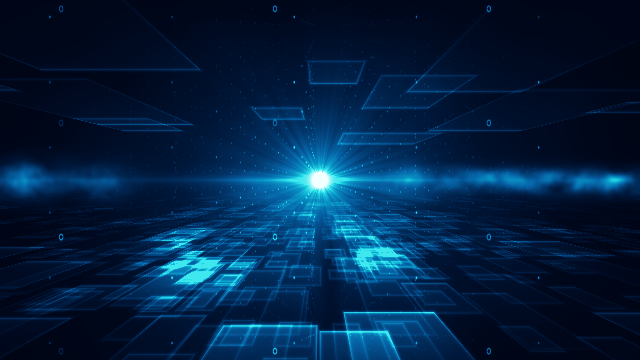
This background is drawn by a WebGL 2 fragment shader. Its source:

```glsl
#version 300 es
precision highp float;
// Glowing blue perspective space: glass panels, lattice of motes and a horizon flare.
uniform vec2 u_resolution;
out vec4 fragColor;

// Panels: left slope, right slope, far edge height, near edge height.
const vec4 FLOOR_PANELS[12] = vec4[12](
  vec4(.18, .86, .368, .7), vec4(0., .445, .421, .7), vec4(-.66, -.02, .405, .7),
  vec4(-1.17, -.84, .377, .7), vec4(-2.6, -1.8, .384, .7), vec4(-3.6, -2.8, .227, .3),
  vec4(-5., -4.1, .188, .22), vec4(2.92, 3.9, .171, .21), vec4(2.06, 2.6, .37, .43),
  vec4(-2.27, -1.73, .294, .36), vec4(.79, 1.22, .287, .37), vec4(.49, 1.12, .208, .27));
const vec4 CEILING_PANELS[11] = vec4[11](
  vec4(-2.53, -1.09, .306, .7), vec4(-.1, .38, .268, .33), vec4(.99, 2.28, .245, .7),
  vec4(.59, 1.5, .2, .29), vec4(2.2, 4.08, .137, .25), vec4(-4., -2.3, .154, .28),
  vec4(-4., -2.8, .137, .17), vec4(3.95, 5., .188, .215), vec4(-4., -3.37, .25, .265),
  vec4(-.95, -.26, .169, .2), vec4(.5, 2.6, .1, .13));

// Light levels from darkness to white.
const vec3 RAMP[8] = vec3[8](
  vec3(0., .005, .03), vec3(0., .03, .11), vec3(0., .1, .24), vec3(.01, .22, .43),
  vec3(.02, .39, .65), vec3(.04, .6, .79), vec3(.17, .9, .93), vec3(.95, 1., 1.));

vec3 lightColor(float level) {
  float x = clamp(level, 0., 6.999);
  int i = int(x);
  return mix(RAMP[i], RAMP[i + 1], fract(x));
}

vec2 hash2(vec2 p) {
  vec3 q = fract(p.xyx * vec3(.1031, .103, .0973));
  q += dot(q, q.yzx + 33.33);
  return fract((q.xx + q.yz) * q.zy);
}

float gradientNoise(vec2 p) {
  vec2 i = floor(p), f = fract(p), u = f * f * (3. - 2. * f), e = vec2(1, 0);
  float a = dot(hash2(i) * 2. - 1., f);
  float b = dot(hash2(i + e.xy) * 2. - 1., f - e.xy);
  float c = dot(hash2(i + e.yx) * 2. - 1., f - e.yx);
  float d = dot(hash2(i + 1.) * 2. - 1., f - 1.);
  return mix(mix(a, b, u.x), mix(c, d, u.x), u.y);
}

float blob(vec2 p, vec2 center, vec2 radius) {
  vec2 d = (p - center) / radius;
  return exp(-dot(d, d));
}

// Bright areas of the floor.
float floorHeat(vec2 p) {
  return 1.6 * blob(p, vec2(-.36, -.275), vec2(.15, .06)) + blob(p, vec2(-.38, -.17), vec2(.09, .035))
    + .7 * blob(p, vec2(.16, -.2), vec2(.09, .1));
}

// Rectangle on a plane whose sides converge at the origin; p.y is distance from the horizon.
float panel(vec2 p, vec4 q, float fill, float rim, float pixel) {
  float side = min(p.x - q.x * p.y, q.y * p.y - p.x);
  float d = min(side, min(p.y - q.z, q.w - p.y));
  float depth = max(p.y - q.z, 0.);
  float body = smoothstep(-pixel, pixel, d) * exp(-depth * 5.);
  return body * fill + rim * exp(-depth * 6. - abs(d) / (.0014 + .004 * p.y));
}

// One layer of randomly sized tiles on the floor.
float tileLayer(vec2 p, float seed, vec2 size, float fadeEnd, float spread, float pixel) {
  vec2 shift = seed * vec2(.37, .61);
  vec2 cell = floor((vec2(p.x, 1.) / p.y + shift) / size);
  vec2 r = hash2(cell + seed * 17.3), t = hash2(cell + seed * 31.7 + 5.);
  vec2 low = (cell + .05 + .3 * r) * size - shift;
  vec2 high = low + size * (.35 + .28 * t);
  vec4 q = vec4(low.x, high.x, 1. / high.y, 1. / max(low.y, .5));
  float y = .5 * (q.z + min(q.w, .5));
  vec2 center = vec2(.5 * (q.x + q.y) * y, -y);
  float heat = floorHeat(center);
  float density = spread * (.14 + .5 * exp(-pow(center.x / .45, 2.))) + .5 * min(heat, 1.2);
  float shown = step(fract(r.x * 7.1 + t.y * 3.7), density);
  float fade = smoothstep(.3 * fadeEnd, fadeEnd, p.y);
  return shown * fade * panel(p, q, .25 + .5 * heat, 1.1 + .6 * heat, pixel);
}

// Nested lattice of small rings and dots receding to the origin.
float motes(vec2 p, float pixel) {
  float sum = 0.;
  for (int i = 0; i < 10; i++) {
    float scale = 1. / (1. + .75 * float(i));
    vec2 period = vec2(.594, .317) * scale;
    vec2 q = (p - vec2(-.125, .1585) * scale) / period;
    vec2 d = (fract(q + .5) - .5) * period;
    float radius = .0075 * scale;
    float ring = length(d / vec2(.65, 1.)) - radius;
    float shape = i == 0 ? abs(ring) - .002 : ring + radius * .15;
    float glow = .45 + .55 * hash2(floor(q + .5) + float(i) * 9.).x;
    float reach = i < 2 ? 1. : exp(-dot(p, p) * 4.);
    sum += glow * reach * (1. - smoothstep(-pixel, pixel, shape));
  }
  return sum;
}

float flare(vec2 p) {
  float r = length(p);
  vec2 direction = p / max(r, .001);
  float rays = gradientNoise(direction * 9.) + .7 * gradientNoise(direction * 23.);
  float streak = 2.4 * exp(-abs(p.y) / .007 - abs(p.x) / .16);
  return 3.9 * exp(-r / .085) + streak + 1.3 * rays * exp(-r / .14);
}

float horizonGlow(vec2 p) {
  float mist = 2.6 * blob(p, vec2(-.83, 0), vec2(.13, .055)) + 1.6 * blob(p, vec2(-.6, -.005), vec2(.08, .05));
  mist += 1.2 * blob(p, vec2(.24, -.01), vec2(.07, .05)) + 1.9 * blob(p, vec2(.5, 0), vec2(.2, .035));
  mist += 2.8 * blob(p, vec2(.8, -.008), vec2(.18, .035)) + .8 * blob(p, vec2(-.18, -.03), vec2(.08, .05));
  float clumps = 1. + 1.1 * gradientNoise(p * vec2(14, 24)) + .3 * gradientNoise(p * 47.);
  return mist * clumps + .7 * exp(-abs(p.y) / .02);
}

void main() {
  vec2 p = (gl_FragCoord.xy - .5 * u_resolution) / u_resolution.y;
  float pixel = 1. / u_resolution.y;
  vec2 plane = vec2(p.x, max(abs(p.y), .002));

  // Ambient haze
  float level = .55 + 1.6 * blob(p, vec2(0, -.04), vec2(.6, .44)) + .8 * exp(-length(p) / .25);
  level += .5 * gradientNoise(p * 5.) * exp(-dot(p, p) * 2.);

  // Floor tiles and ceiling panels
  if (p.y < 0.) {
    level += .45 * floorHeat(p) - .6 * blob(p, vec2(.03, -.26), vec2(.025, .12));
    for (int i = 0; i < 9; i++) {
      float k = float(i), coarse = max(k - 3., 0.);
      vec2 size = i < 3 ? vec2(.38, .65) : vec2(.5 + .14 * coarse, 1. + .35 * coarse);
      level += tileLayer(plane, k + 1., size, .22 - .025 * coarse, i < 3 ? .25 : 1., pixel);
    }
    for (int i = 0; i < 12; i++) {
      float hot = i < 3 ? 1. : 0.;
      level += panel(plane, FLOOR_PANELS[i], .5 + 1.1 * hot, 1.8 + 1.5 * hot, pixel);
    }
  } else {
    for (int i = 0; i < 11; i++) level += panel(plane, CEILING_PANELS[i], .35, 1.8, pixel);
  }

  // Lights, with only the core reaching white
  level += horizonGlow(p) + flare(p) + 4. * motes(p, pixel);
  level = min(level, 6.1) + 2. * exp(-pow(length(p) / .024, 2.));
  fragColor = vec4(lightColor(level), 1.);
}
```
